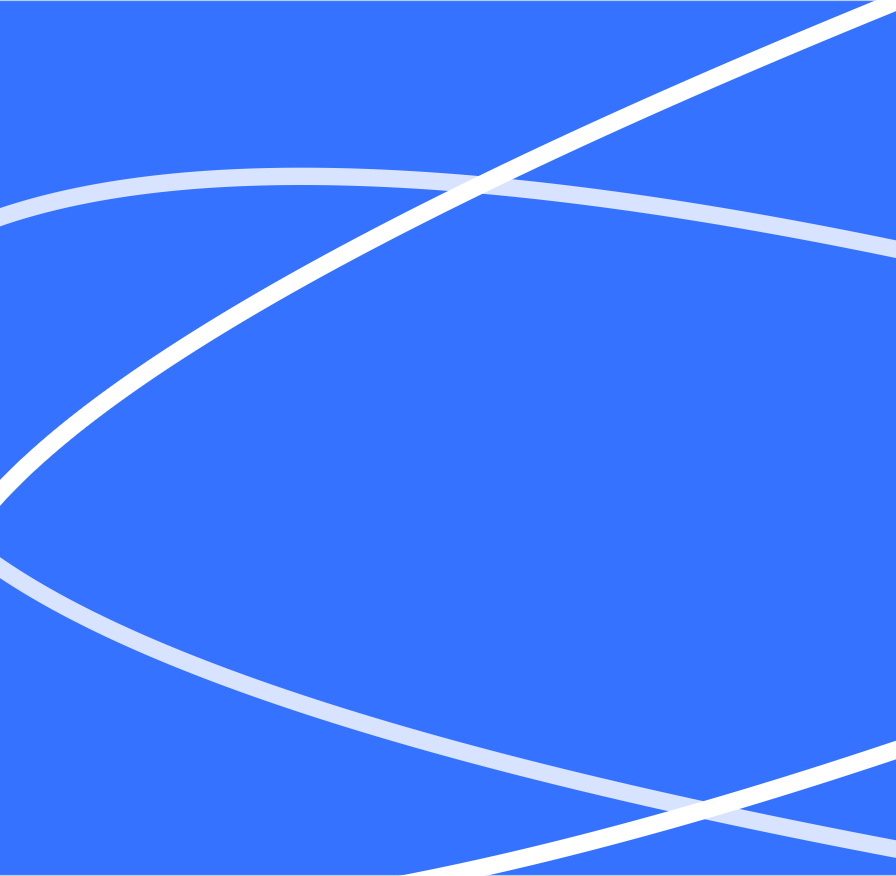
Give the GLSL for this background, as a Shadertoy shader.

```glsl
// Four broad ribbons sweep across a flat blue field: two pale, two white on top.
// Each ribbon follows a tilted parabola, y = a + b*x + c*sqrt(x + d), and is
// drawn from its slope-corrected distance, in units of the canvas height.

// Coverage of a ribbon along the parabola with coefficients k = (a, b, c, d).
float ribbon(vec2 p, vec4 k, float halfWidth) {
    float root = sqrt(max(p.x + k.w, 1e-4));
    float height = k.x + k.y * p.x + k.z * root;
    float slope = k.y + 0.5 * k.z / root;
    float dist = abs(p.y - height) / sqrt(1.0 + slope * slope);
    float pixel = 1.0 / iResolution.y;
    return clamp(0.5 + (halfWidth - dist) / pixel, 0.0, 1.0);
}

void mainImage(out vec4 fragColor, in vec2 fragCoord) {
    vec2 p = fragCoord / iResolution.y;
    vec3 blue = vec3(0.208, 0.447, 1.0);
    vec3 pale = vec3(0.843, 0.890, 1.0);
    vec3 white = vec3(1.0);

    // Field with a faint light hairline along the top and bottom
    float hairline = 1.0 - smoothstep(0.0, 0.002, min(p.y, 1.0 - p.y));
    vec3 color = mix(blue, pale, hairline);

    // Pale ribbons: upper arch, lower descent
    float paleCover = max(
        ribbon(p, vec4(0.2161, -0.6638, 1.0377, 0.2667), 0.0099),
        ribbon(p, vec4(0.5507, 0.0636, -0.5441, 0.1333), 0.0099));
    color = mix(color, pale, paleCover);

    // White ribbons: long rise, lower right corner
    float whiteCover = max(
        ribbon(p, vec4(0.2913, 0.1610, 0.5163, 0.0800), 0.0101),
        ribbon(p, vec4(0.9785, 0.8985, -1.4058, 0.5333), 0.0101));
    color = mix(color, white, whiteCover);

    fragColor = vec4(color, 1.0);
}
```
